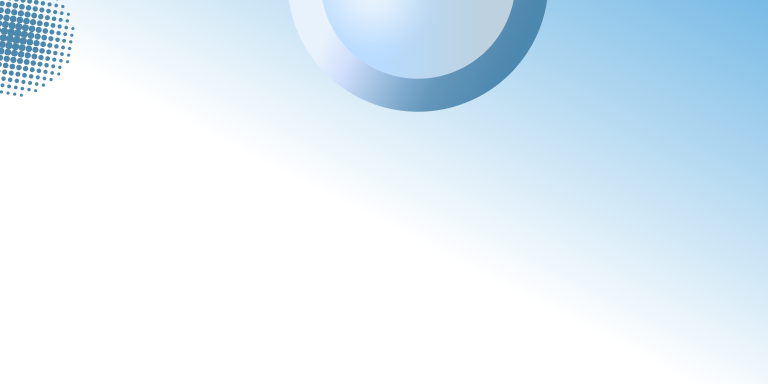
This background is drawn by a WebGL 1 fragment shader. Its source:

```glsl
precision highp float;
// Pale blue diagonal gradient with a glossy ring at the top and a halftone disc in the corner.

uniform vec2 u_resolution;

const vec3 WHITE = vec3(1.0);
const vec3 SKY = vec3(0.47, 0.73, 0.90);
const vec3 STEEL = vec3(0.30, 0.53, 0.68);

const vec2 RING_CENTER = vec2(1.0885, 1.049);
const float RING_OUTER = 0.340;
const float RING_INNER = 0.254;

const vec2 DOTS_CENTER = vec2(0.036, 0.906);
const float DOTS_RADIUS = 0.157;
const float DOTS_SPACING = 0.0175;
const float DOTS_ANGLE = 0.16;

// Antialiased coverage of a signed distance, negative inside
float coverage(float dist, float pixel) {
  return clamp(0.5 - dist / pixel, 0.0, 1.0);
}

// Progress of a value between two stops
float ramp(float from, float to, float value) {
  return clamp((value - from) / (to - from), 0.0, 1.0);
}

// White lower left fading to blue in the upper right
vec3 backdrop(vec2 p) {
  float along = dot(p - vec2(0.0, 1.0), vec2(0.46, 0.89));
  return mix(WHITE, SKY, ramp(-0.062, 0.92, along));
}

// Metallic sweep across the ring, from pale left to steel right
vec3 ringColor(vec2 q) {
  float along = dot(q, vec2(0.9, -0.4));
  vec3 color = mix(vec3(0.91, 0.95, 0.99), vec3(0.82, 0.88, 0.99), ramp(-0.16, -0.083, along));
  color = mix(color, vec3(0.50, 0.67, 0.81), ramp(-0.083, 0.078, along));
  color = mix(color, vec3(0.39, 0.59, 0.73), ramp(0.078, 0.15, along));
  return mix(color, STEEL, ramp(0.15, 0.305, along));
}

// Glassy centre: blue on the left, grey on the right, lit from the top left
vec3 glassColor(vec2 q) {
  vec3 color = mix(vec3(0.72, 0.86, 1.0), vec3(0.74, 0.82, 0.87), ramp(-0.10, 0.18, q.x));
  float light = 1.0 - smoothstep(0.0, 0.19, length(q - vec2(-0.12, -0.03)));
  return mix(color, vec3(0.91, 0.95, 0.99), light);
}

// Tilted grid of dots that shrink away from the disc centre
float halftone(vec2 q, float pixel) {
  float c = cos(DOTS_ANGLE);
  float s = sin(DOTS_ANGLE);
  vec2 grid = mat2(c, s, -s, c) * q / DOTS_SPACING;
  vec2 cell = floor(grid) + 0.5;
  float reach = length(cell) * DOTS_SPACING / DOTS_RADIUS;
  float radius = mix(0.62, 0.22, min(reach, 1.0));
  float dot_edge = (length(grid - cell) - radius) * DOTS_SPACING;
  return coverage(dot_edge, pixel) * step(reach, 1.0);
}

void main() {
  vec2 p = gl_FragCoord.xy / u_resolution.y;
  float pixel = 1.0 / u_resolution.y;

  vec3 color = backdrop(p);
  color = mix(color, STEEL, halftone(p - DOTS_CENTER, pixel));

  vec2 q = p - RING_CENTER;
  color = mix(color, ringColor(q), coverage(length(q) - RING_OUTER, pixel));
  color = mix(color, glassColor(q), coverage(length(q) - RING_INNER, pixel));

  gl_FragColor = vec4(color, 1.0);
}
```
